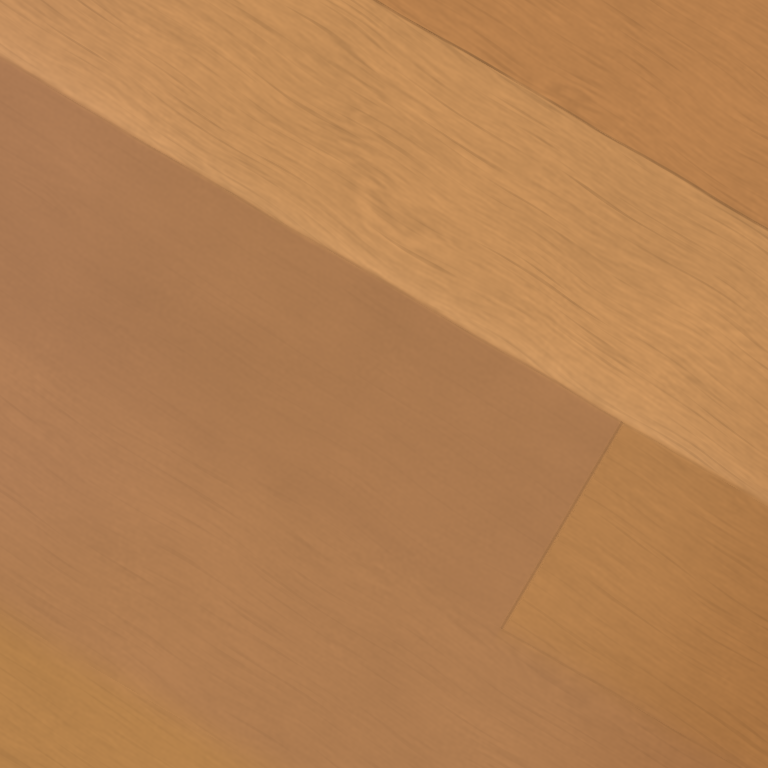
Write a Shadertoy shader that draws this texture.

```glsl
const float TILT = 0.529;          // slope of the boards, radians
const float BOARD_WIDTH = 0.312;
const float FIRST_SEAM = 0.174;    // distance of the lowest seam from the origin
const float END_JOINT = 0.472;     // position of the butt joint along its board
const float LINE_HALF = 0.0004;
const float LINE_FADE = 0.0028;
const float FIBRE = 0.065;
const float PORE = 0.07;
const float FIGURE = 0.03;
const float CLOUD = 0.05;
const float MOTTLE = 0.045;
const float SPECKLE = 0.035;
const vec3 EDGE_GLOW = vec3(0.035, 0.036, 0.038);

// Board tone in rgb, grain strength in a, from the lowest board up
const vec4 BOARD[5] = vec4[5](
    vec4(0.705, 0.505, 0.295, 0.50),
    vec4(0.686, 0.488, 0.318, 0.40),
    vec4(0.668, 0.474, 0.311, 0.22),
    vec4(0.762, 0.553, 0.347, 1.00),
    vec4(0.716, 0.499, 0.302, 0.80));
const vec4 SHORT_BOARD = vec4(0.703, 0.498, 0.300, 0.60);
const vec4 SEAM_BLUR = vec4(0.035, 0.030, 0.006, 0.004);
const vec4 SEAM_DARK = vec4(0.0, 0.05, 0.05, 0.19);

vec2 gradient(vec2 cell) {
    vec2 k = vec2(dot(cell, vec2(127.1, 311.7)), dot(cell, vec2(269.5, 183.3)));
    return 2.0 * fract(sin(k) * 43758.55) - 1.0;
}

float noise(vec2 p) {
    vec2 i = floor(p), f = p - i;
    vec2 w = f * f * f * (f * (f * 6.0 - 15.0) + 10.0);
    vec2 e = vec2(1.0, 0.0);
    float low = mix(dot(gradient(i), f), dot(gradient(i + e), f - e), w.x);
    float high = mix(dot(gradient(i + e.yx), f - e.yx),
                     dot(gradient(i + 1.0), f - 1.0), w.x);
    return mix(low, high, w.y);
}

float fbm(vec2 p) {
    float sum = 0.0, amp = 0.6;
    for (int i = 0; i < 4; i++) {
        sum += amp * noise(p);
        p = p * 2.03 + 17.3;
        amp *= 0.5;
    }
    return sum;
}

// Fibres, sparse thin pores and patches of wavy rings; x runs along the board
float woodGrain(vec2 p) {
    p.y += 0.016 * noise(p * vec2(5.0, 8.0)) + 0.05 * p.x;
    float fibres = 0.7 * noise(p * vec2(5.0, 50.0))
                 + 0.9 * noise(p * vec2(12.0, 160.0))
                 + 0.9 * noise(p * vec2(45.0, 230.0));
    float pores = smoothstep(0.1, 0.45, noise(p * vec2(8.0, 180.0) + 53.0));
    float field = fbm(p * vec2(3.0, 9.0) + 4.7);
    float rings = sin(70.0 * field + 110.0 * p.y);
    float patches = smoothstep(0.05, 0.4, noise(p * vec2(4.0, 9.0) + 31.0));
    return FIBRE * fibres - PORE * pores + FIGURE * rings * patches;
}

float seamLine(float dist, float pixel) {
    return 1.0 - smoothstep(LINE_HALF, max(LINE_FADE, 1.5 * pixel), abs(dist));
}

void mainImage(out vec4 fragColor, in vec2 fragCoord) {
    float pixel = 1.0 / iResolution.y;
    vec2 uv = fragCoord * pixel;
    vec2 along = vec2(cos(TILT), -sin(TILT));
    vec2 p = vec2(dot(uv, along), dot(uv, vec2(-along.y, along.x)));
    float row = floor((p.y - FIRST_SEAM) / BOARD_WIDTH);

    // Board tones, blended across each slightly uneven seam
    float pastJoint = smoothstep(-0.005, 0.005, p.x - END_JOINT);
    float uneven = 0.004 * noise(vec2(p.x * 9.0, 2.5));
    float wear = 0.75 + 0.9 * noise(vec2(p.x * 14.0, row + 6.5));
    vec4 board = BOARD[0];
    float dark = 0.0;
    for (int i = 0; i < 4; i++) {
        float dist = p.y + uneven - FIRST_SEAM - float(i) * BOARD_WIDTH;
        vec4 next = BOARD[i + 1];
        if (i == 1) next = mix(next, SHORT_BOARD, pastJoint);
        board = mix(board, next, smoothstep(-SEAM_BLUR[i], SEAM_BLUR[i], dist));
        float shown = i == 1 ? pastJoint : 1.0;
        dark += SEAM_DARK[i] * shown * wear * seamLine(dist, pixel);
    }
    vec3 color = board.rgb;

    // Butt joint, only within its own board
    float inJointRow = row == 1.0 ? 1.0 : 0.0;
    dark += 0.08 * inJointRow * seamLine(p.x - END_JOINT, pixel);

    // Pale lower edge of the bright board
    float above = p.y + uneven - FIRST_SEAM - 2.0 * BOARD_WIDTH;
    color += EDGE_GLOW * smoothstep(-0.002, 0.008, above) * exp(-max(above, 0.0) / 0.04);

    // Grain, soft clouding and smudges on the dull boards
    vec2 shift = row * vec2(3.7, 1.9) + inJointRow * pastJoint * vec2(7.3, 2.1);
    color *= 1.0 + board.a * woodGrain(p + shift);
    color *= 1.0 + CLOUD * fbm(p * vec2(4.0, 6.0) + 9.0);
    color *= 1.0 + MOTTLE * (1.0 - board.a) * fbm(p * vec2(9.0, 14.0) + 21.0);
    color *= 1.0 + SPECKLE * noise(uv * 130.0) * noise(uv * 9.0 + 3.0) * 2.0;
    color *= 1.0 + 0.5 * SPECKLE * noise(uv * 170.0);

    // Warm falloff to the lower right, cool haze at the left
    float falloff = smoothstep(0.50, 0.86, p.x);
    color *= 1.0 - falloff * vec3(0.07, 0.10, 0.14);
    color.b += 0.015 * (1.0 - smoothstep(0.0, 0.4, uv.x)) * smoothstep(0.2, 0.4, uv.y);

    fragColor = vec4(color * (1.0 - dark), 1.0);
}
```
